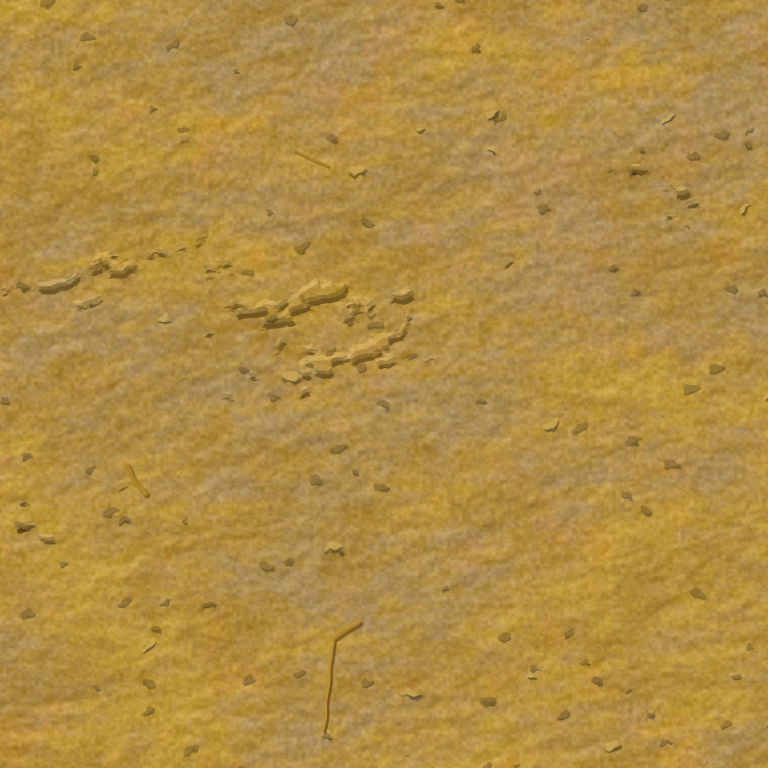
Write a WebGL 2 fragment shader that draws this texture.

```glsl
#version 300 es
precision highp float;
uniform vec2 u_resolution;
out vec4 fragColor;

float hash(vec2 p) {
  vec3 q = fract(vec3(p.xyx) * 0.1031);
  q += dot(q, q.yzx + 33.33);
  return fract((q.x + q.y) * q.z);
}

float noise(vec2 p) {
  vec2 i = floor(p), f = fract(p);
  f = f * f * (3.0 - 2.0 * f);
  return mix(mix(hash(i), hash(i + vec2(1, 0)), f.x),
             mix(hash(i + vec2(0, 1)), hash(i + vec2(1, 1)), f.x), f.y);
}

float fbm(vec2 p) {
  float sum = 0.0, amp = 0.53;
  for (int i = 0; i < 4; i++) {
    sum += amp * noise(p);
    p = mat2(0.8, 0.6, -0.6, 0.8) * p * 2.03 + 17.3;
    amp *= 0.5;
  }
  return sum;
}

// Soft elliptical region whose long axis climbs with the given slope
float region(vec2 p, vec2 centre, vec2 radius, float slope) {
  vec2 d = p - centre;
  d.y -= slope * d.x;
  d /= radius;
  return exp(-dot(d, d));
}

// How strongly the ground is broken up into clods
float brokenness(vec2 p) {
  float b = region(p, vec2(0.45, 0.60), vec2(0.10, 0.055), -0.15);
  b += 0.72 * region(p, vec2(0.38, 0.545), vec2(0.13, 0.07), 0.1);
  b += 0.72 * region(p, vec2(0.11, 0.64), vec2(0.16, 0.05), 0.2);
  b += 0.62 * region(p, vec2(0.62, 0.65), vec2(0.08, 0.022), 0.0);
  b += 0.66 * region(p, vec2(0.87, 0.74), vec2(0.11, 0.05), -0.6);
  b += 0.75 * region(p, vec2(0.41, 0.355), vec2(0.11, 0.022), 0.4);
  b += 0.65 * region(p, vec2(0.08, 0.32), vec2(0.10, 0.04), 0.3);
  return min(b, 1.0);
}

float clods(vec2 p, float broken) {
  p += 0.006 * vec2(noise(p * 55.0), noise(p * 55.0 + 9.0));
  float n = fbm(vec2(p.x * 30.0, (p.y - 0.2 * p.x) * 58.0));
  float level = mix(0.86, 0.47, broken);
  return smoothstep(level, level + 0.09, n);
}

// Scattered chips: x is the lit body, y the shadow beneath
vec2 chips(vec2 p, float cells, float density) {
  vec2 result = vec2(0), g = p * cells, id = floor(g);
  for (int y = -1; y <= 1; y++)
    for (int x = -1; x <= 1; x++) {
      vec2 c = id + vec2(x, y);
      if (hash(c + cells) > density) continue;
      vec2 d = g - c - vec2(hash(c + 3.1), hash(c + 7.7));
      d += 0.2 * (vec2(noise(g * 5.0), noise(g * 5.0 + 31.0)) - 0.5);
      d.y -= (hash(c + 5.3) - 0.35) * d.x;
      float r = 0.09 + 0.16 * hash(c + 11.9);
      float body = 1.0 - smoothstep(r * 0.7, r * 1.2, length(d * vec2(0.75, 1.5)));
      float shade = 1.0 - smoothstep(r * 0.7, r * 1.3, length((d + vec2(-0.05, 0.1)) * vec2(0.75, 1.5)));
      result = max(result, vec2(body, shade * (1.0 - body)));
    }
  return result;
}

float twig(vec2 p, vec2 a, vec2 b, float width) {
  p.x += 0.007 * (noise(p * 45.0) - 0.5);
  vec2 d = b - a;
  float t = clamp(dot(p - a, d) / dot(d, d), 0.0, 1.0);
  return 1.0 - smoothstep(width * 0.5, width * 1.4, length(p - a - d * t));
}

void main() {
  vec2 p = gl_FragCoord.xy / min(u_resolution.x, u_resolution.y);
  vec2 flow = vec2(p.x, (p.y - 0.12 * p.x) * 2.0);
  float broken = brokenness(p);

  // Damp ground with ochre stains
  float stain = fbm(flow * 5.0 + 4.0) + 0.55 * (fbm(flow * 28.0) - 0.5);
  stain += 0.10 * (1.0 - smoothstep(0.0, 0.4, p.y)) + 0.08 * broken;
  vec3 col = mix(vec3(0.67, 0.55, 0.335), vec3(0.70, 0.56, 0.275), smoothstep(0.32, 0.56, stain));
  col = mix(col, vec3(0.745, 0.595, 0.225), 0.85 * smoothstep(0.53, 0.76, stain));
  col = mix(col, vec3(0.66, 0.52, 0.22), 0.65 * smoothstep(0.5, 0.68, fbm(flow * 11.0 + 40.0)));
  col += vec3(0.03, 0.0, -0.01) * smoothstep(0.55, 0.75, fbm(p * 18.0 + 70.0));

  // Small undulations and grit
  vec2 q = flow * vec2(38.0, 32.0);
  col += 0.17 * (fbm(q) - fbm(q + vec2(-0.12, 0.4)));
  col += 0.075 * (noise(p * 190.0) - 0.5) + 0.045 * (noise(p * 330.0 + 5.0) - 0.5);
  col.b += 0.06 * (noise(p * 110.0 + 60.0) - 0.5);

  // Clods lit from above, dark along their lower edges
  float clod = clods(p, broken);
  float above = clods(p + vec2(-0.002, 0.0065), broken);
  float below = clods(p - vec2(-0.002, 0.005), broken);
  col = mix(col, vec3(0.73, 0.57, 0.23), 0.35 * clod);
  col += 0.10 * clamp(clod - above, 0.0, 1.0);
  col = mix(col, vec3(0.36, 0.26, 0.08), 0.72 * clamp(above - clod, 0.0, 1.0));
  col *= 1.0 - 0.22 * clamp(clod - below, 0.0, 1.0);

  // Dark crumbs and a few pale pebbles
  vec2 crumb = chips(p, 32.0, 0.07 + 0.25 * broken);
  col = mix(col, vec3(0.50, 0.38, 0.17), 0.6 * crumb.x);
  col *= 1.0 - 0.3 * crumb.y;
  vec2 pebble = chips(p + 3.7, 26.0, 0.035);
  col = mix(col, vec3(0.80, 0.67, 0.35), 0.7 * pebble.x);
  col *= 1.0 - 0.35 * pebble.y;

  // Twigs with thin shadows
  for (int i = 0; i < 2; i++) {
    vec2 s = p + (i == 0 ? vec2(-0.003, 0.003) : vec2(0));
    float t = max(twig(s, vec2(0.42, 0.05), vec2(0.434, 0.17), 0.002),
                  twig(s, vec2(0.434, 0.17), vec2(0.465, 0.19), 0.004));
    t = max(t, twig(s, vec2(0.162, 0.395), vec2(0.187, 0.358), 0.004));
    t = max(t, 0.7 * twig(s, vec2(0.38, 0.805), vec2(0.425, 0.785), 0.002));
    col = mix(col, i == 0 ? vec3(0.40, 0.28, 0.08) : vec3(0.74, 0.56, 0.20), 0.75 * t);
  }
  fragColor = vec4(clamp(col, 0.0, 1.0), 1.0);
}
```
